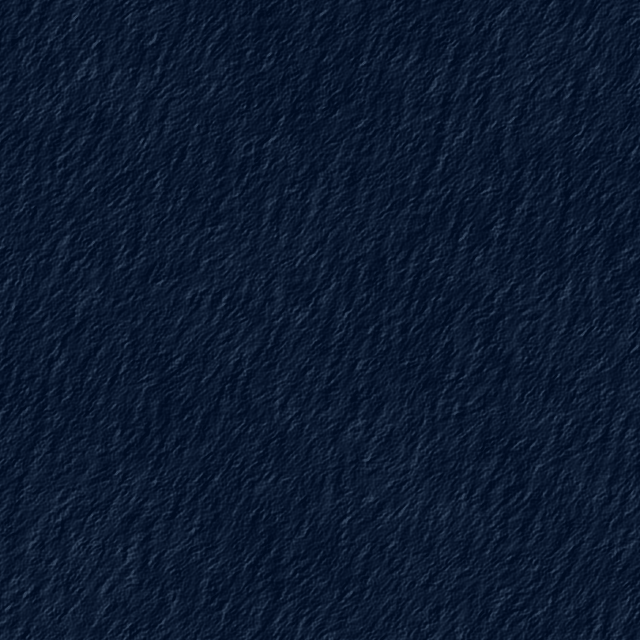
A three.js fragment shader for this texture:

```glsl
varying vec2 vUv;

vec2 randomGradient(vec2 cell) {
  vec3 p = fract(vec3(cell.xyx) * vec3(0.1031, 0.1030, 0.0973));
  p += dot(p, p.yzx + 33.33);
  float angle = 6.2832 * fract((p.x + p.y) * p.z);
  return vec2(cos(angle), sin(angle));
}

float gradientNoise(vec2 p) {
  vec2 cell = floor(p);
  vec2 f = fract(p);
  vec2 blend = f * f * (3.0 - 2.0 * f);
  float a = dot(randomGradient(cell), f);
  float b = dot(randomGradient(cell + vec2(1.0, 0.0)), f - vec2(1.0, 0.0));
  float c = dot(randomGradient(cell + vec2(0.0, 1.0)), f - vec2(0.0, 1.0));
  float d = dot(randomGradient(cell + 1.0), f - 1.0);
  return mix(mix(a, b, blend.x), mix(c, d, blend.x), blend.y);
}

// Noise stretched along a direction; frequency is (along, across)
float streaks(vec2 p, float angle, vec2 frequency) {
  vec2 along = vec2(cos(angle), sin(angle));
  vec2 across = vec2(-along.y, along.x);
  return gradientNoise(vec2(dot(p, along), dot(p, across)) * frequency + 400.0);
}

// Leather surface: short slanted wrinkles, steeper creases, fibres and grain
float surfaceHeight(vec2 p, vec2 bend) {
  vec2 fray = vec2(gradientNoise(p * 90.0 + 160.0), gradientNoise(p * 90.0 + 310.0));
  vec2 q = p + 0.012 * bend + 0.002 * fray;
  float height = 0.9 * streaks(q, 0.85, vec2(48.0, 112.0));
  height += 1.2 * streaks(q + 3.0, 1.3, vec2(18.0, 58.0));
  height += 0.65 * streaks(q + 7.0, 0.72, vec2(85.0, 200.0));
  height += 0.5 * gradientNoise(p * 235.0 + 300.0);
  return height;
}

void main() {
  // Relief lit from the upper left, stronger in small patches
  vec2 bend = vec2(gradientNoise(vUv * 9.0 + 60.0), gradientNoise(vUv * 9.0 + 110.0));
  vec2 lightStep = 0.0013 * vec2(-0.8, 0.6);
  float relief = surfaceHeight(vUv - lightStep, bend) - surfaceHeight(vUv + lightStep, bend);
  float patchiness = 1.0 + 0.8 * gradientNoise(vUv * 38.0 + 70.0);

  // Uneven dye in soft slanted folds, and a broad sheen
  vec2 folded = vUv + 0.012 * bend;
  float dye = 0.9 * streaks(folded + 5.0, 1.2, vec2(16.0, 42.0));
  dye += 0.8 * streaks(folded + 9.0, 0.8, vec2(40.0, 90.0));
  float sheen = 0.5 * gradientNoise(vUv * 4.0 + 20.0) + 0.2 * (0.5 - vUv.y);
  float tone = clamp(3.8 * relief * patchiness + dye + sheen, -2.0, 3.2);

  // Navy with brighter ridges
  vec3 navy = vec3(0.043, 0.096, 0.180);
  vec3 ridgeTint = vec3(0.031, 0.035, 0.037);
  vec3 color = navy + ridgeTint * tone + 0.005 * tone * tone;
  gl_FragColor = vec4(max(color, 0.0), 1.0);
}
```
